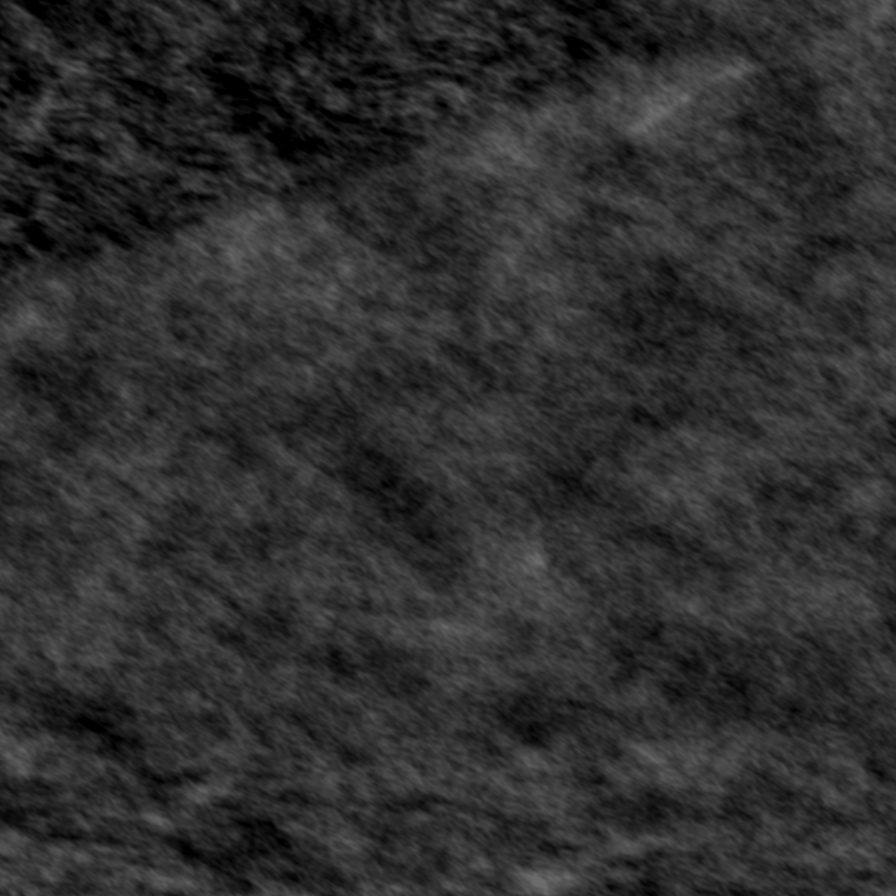
Write a WebGL 1 fragment shader that draws this texture.

```glsl
precision highp float;
// Dark grey fibrous rock: fine slanted grain, a pale ridge and soft creases.

uniform vec2 u_resolution;

#define BASE_TONE 0.188
#define UPPER_TONE 0.108
#define GRAIN_CONTRAST 0.165
#define STREAK_CONTRAST 0.27
#define PATCH_CONTRAST 0.17
#define GRAIN_ANGLE -0.58
#define STREAK_ANGLE -0.38
#define RIDGE_START 0.632
#define RIDGE_SLOPE 0.35
#define RIDGE_GLOW 0.085
#define CREASE_GLOW 0.06

// Random vector in -1..1 for each lattice cell
vec2 hash2(vec2 cell) {
  vec3 q = fract(cell.xyx * vec3(0.1031, 0.1030, 0.0973));
  q += dot(q, q.yzx + 33.33);
  return fract((q.xx + q.yz) * q.zy) * 2.0 - 1.0;
}

float gradientNoise(vec2 p) {
  vec2 cell = floor(p);
  vec2 f = fract(p);
  vec2 w = f * f * f * (f * (f * 6.0 - 15.0) + 10.0);
  vec2 e = vec2(1.0, 0.0);
  float low = mix(dot(hash2(cell), f), dot(hash2(cell + e.xy), f - e.xy), w.x);
  float high = mix(dot(hash2(cell + e.yx), f - e.yx), dot(hash2(cell + e.xx), f - e.xx), w.x);
  return 1.9 * mix(low, high, w.y);
}

// Three octaves, normalised by their total weight
float fbm(vec2 p, float gain) {
  float sum = 0.0;
  float total = 0.0;
  float weight = 1.0;
  for (int i = 0; i < 3; i++) {
    sum += weight * gradientNoise(p);
    total += weight;
    weight *= gain;
    p = p * 2.03 + vec2(17.3, 41.7);
  }
  return sum / total;
}

// Coordinates along and across a direction
vec2 alongAcross(vec2 p, float angle) {
  float c = cos(angle);
  float s = sin(angle);
  return vec2(c * p.x + s * p.y, c * p.y - s * p.x);
}

float softLine(vec2 p, vec2 a, vec2 b, float width) {
  vec2 ab = b - a;
  float t = clamp(dot(p - a, ab) / dot(ab, ab), 0.0, 1.0);
  float d = length(p - a - ab * t) / width;
  return exp(-d * d);
}

void main() {
  vec2 p = gl_FragCoord.xy / u_resolution;
  vec2 warp = vec2(gradientNoise(p * 9.0 + 5.0), gradientNoise(p * 9.0 + 61.0));
  vec2 bent = p + 0.014 * warp;

  // Regions: dark slope above the ridge, rough ground along the bottom
  float ridgeHeight = bent.y - RIDGE_START - RIDGE_SLOPE * bent.x;
  float upper = smoothstep(0.02, 0.075, ridgeHeight) * (1.0 - smoothstep(0.6, 0.9, p.x));
  float lower = 1.0 - smoothstep(0.08, 0.36, p.y + 0.12 * p.x);

  // Texture layers, from fine to broad
  float grain = fbm(alongAcross(p, GRAIN_ANGLE) * vec2(26.0, 54.0) + 80.0, 0.85);
  float streaks = fbm(alongAcross(bent, STREAK_ANGLE) * vec2(14.0, 34.0) + 130.0, 0.8);
  float shelves = fbm(alongAcross(bent, -0.2) * vec2(6.0, 15.0) + 210.0, 0.7);
  float patches = fbm(alongAcross(bent, GRAIN_ANGLE) * vec2(5.5, 8.5) + 300.0, 0.7);

  float tone = mix(BASE_TONE, UPPER_TONE, upper);
  tone += GRAIN_CONTRAST * grain;
  tone += STREAK_CONTRAST * streaks * max(upper, 0.4 * lower);
  tone += PATCH_CONTRAST * mix(patches, 1.7 * shelves, lower);

  // Pale ridge, with a thin bright edge toward the right
  float ridge = exp(-pow(ridgeHeight / 0.032, 2.0));
  float edge = softLine(bent, vec2(0.69, 0.862), vec2(0.87, 0.935), 0.007);
  tone += RIDGE_GLOW * ridge * (0.85 + 0.5 * patches) + 0.06 * edge;

  // Descending creases and the shadow beside them
  tone += CREASE_GLOW * softLine(bent, vec2(0.46, 0.52), vec2(0.66, 0.28), 0.03);
  tone += 0.5 * CREASE_GLOW * softLine(bent, vec2(0.60, 0.62), vec2(0.85, 0.44), 0.025);
  tone -= CREASE_GLOW * softLine(bent, vec2(0.35, 0.53), vec2(0.49, 0.36), 0.035);
  tone -= CREASE_GLOW * softLine(bent, vec2(0.08, 0.21), vec2(0.18, 0.14), 0.03);

  gl_FragColor = vec4(vec3(clamp(tone, 0.0, 0.42)), 1.0);
}
```
